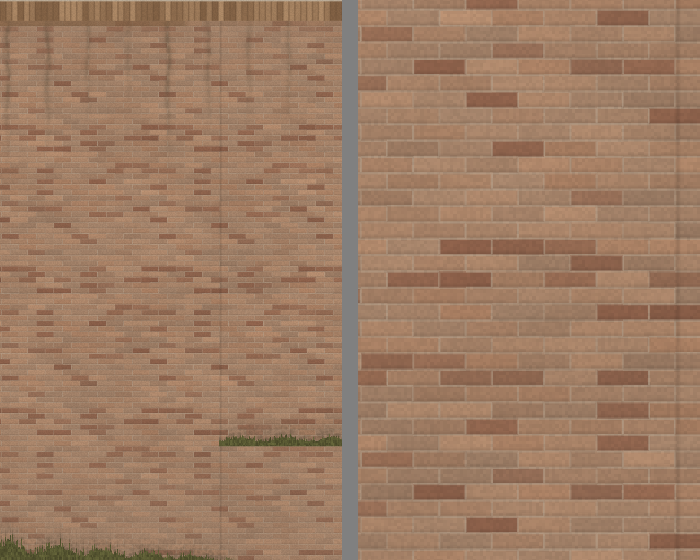
Left, the full canvas; right, a detail of the centre.
This texture is drawn by a WebGL 1 fragment shader. Its source:

```glsl
precision highp float;
// A weathered brick wall in running bond: a soldier course and lip on top,
// rows of bricks whose tones repeat in blocks, water streaks, soot and two
// grass banks. Built from hashed cells, layered sines and cellular noise.
uniform vec2 u_resolution;

// Layout, as fractions of the canvas measured down from the top left
const vec2 BRICKS = vec2(19.58, 102.7);    // bricks across, rows down
const vec2 TONE_REPEAT = vec2(9.0, 26.0);  // bricks and rows per tone block
const vec2 JOINT_HALF = vec2(0.020, 0.070); // half joint, in brick cells
const float BOND_PHASE = 0.08;
const float DARK_SHARE = 0.20;
const float SOLDIERS = 58.0;
const float EDGE_END = 0.0025;
const float SOLDIER_END = 0.037;
const float LIP_END = 0.047;
const float SEAM_X = 0.645;
const float LEDGE_Y = 0.797;               // foot of the right grass bank
const float BLADES = 150.0;

const vec3 PALE = vec3(0.700, 0.545, 0.430);
const vec3 MID = vec3(0.640, 0.475, 0.365);
const vec3 GREY = vec3(0.590, 0.480, 0.395);
const vec3 DARK = vec3(0.535, 0.365, 0.280);
const vec3 MORTAR = vec3(0.675, 0.585, 0.500);
const vec3 SOLDIER_DARK = vec3(0.490, 0.365, 0.255);
const vec3 SOLDIER_PALE = vec3(0.670, 0.530, 0.395);
const vec3 EDGE = vec3(0.720, 0.660, 0.580);
const vec3 STAIN = vec3(0.370, 0.310, 0.240);
const vec3 GRASS_DARK = vec3(0.270, 0.265, 0.150);
const vec3 GRASS_PALE = vec3(0.420, 0.420, 0.240);

float hash(vec2 p) {
  vec3 q = fract(p.xyx * vec3(0.1031, 0.1030, 0.0973));
  q += dot(q, q.yzx + 33.33);
  return fract((q.x + q.y) * q.z);
}

// Distance to the nearest scattered point
float cellular(vec2 p) {
  vec2 cell = floor(p);
  float nearest = 2.0;
  for (int j = -1; j <= 1; j++) {
    for (int i = -1; i <= 1; i++) {
      vec2 c = cell + vec2(float(i), float(j));
      vec2 point = c + vec2(hash(c), hash(c + 71.0));
      nearest = min(nearest, distance(p, point));
    }
  }
  return nearest;
}

// Soft layered blotches in -1..1
float blotch(vec2 p) {
  float a = sin(p.x * 9.0 + 2.0 * sin(p.y * 7.0));
  float b = sin(p.y * 17.0 + 2.5 * sin(p.x * 13.0 + 1.0));
  float c = sin(p.x * 41.0 + p.y * 23.0 + 2.0 * sin(p.y * 37.0));
  return 0.45 * a + 0.35 * b + 0.20 * c;
}

float band(float edge, float x, float px) {
  return smoothstep(edge - 0.5 * px, edge + 0.5 * px, x);
}

vec3 brickWall(vec2 uv, vec2 px) {
  vec2 p = vec2(uv.x, uv.y - LIP_END) * BRICKS;
  p.x += 0.5 * mod(floor(p.y), 2.0) - BOND_PHASE;
  vec2 cell = floor(p);
  vec2 f = fract(p);
  vec2 id = mod(cell, TONE_REPEAT);
  // Tone of each brick
  vec3 col = mix(MID, PALE, hash(id + 3.0));
  col = mix(col, GREY, 0.75 * hash(id + 19.0));
  float dark = step(hash(id + 47.0), DARK_SHARE);
  col = mix(col, DARK, dark * (0.55 + 0.45 * hash(id + 83.0)));
  col *= 0.97 + 0.06 * hash(cell + 131.0);
  // Shadow under the brick, then the pale joint
  col *= 1.0 - 0.09 * smoothstep(0.65, 0.95, f.y);
  vec2 soft = 0.5 * px * BRICKS;
  vec2 joint = 1.0 - smoothstep(JOINT_HALF - soft, JOINT_HALF + soft, min(f, 1.0 - f));
  float wear = 0.40 + 0.45 * hash(floor(p * vec2(2.0, 1.0)) + 7.0);
  return mix(col, MORTAR, max(joint.x, joint.y) * wear);
}

vec3 soldierCourse(vec2 uv, vec2 px) {
  float x = uv.x * SOLDIERS;
  float f = fract(x);
  vec3 col = mix(SOLDIER_DARK, SOLDIER_PALE, hash(vec2(floor(x), 5.0)));
  float soft = px.x * SOLDIERS;
  float joint = 1.0 - smoothstep(0.0, 0.07 + soft, min(f, 1.0 - f));
  return mix(col, SOLDIER_DARK * 0.9, 0.55 * joint);
}

// Water streaks running down from the top
float streaks(vec2 uv) {
  float total = 0.0;
  for (int i = 0; i < 8; i++) {
    float n = float(i);
    float h = hash(vec2(n, 29.0));
    float dx = uv.x - 0.022 - 0.1175 * n - 0.003 * sin(uv.y * 55.0 + n * 2.0);
    float fade = 1.0 - smoothstep(0.05, 0.17 + 0.13 * h, uv.y - LIP_END);
    total += exp(-dx * dx / 0.00007) * fade * (0.4 + 0.6 * h);
  }
  return total;
}

// Grass in x and soot above it in y, for a bank standing on a base line
vec2 grassBank(vec2 uv, float base, float height, float px) {
  float x = uv.x * BLADES;
  float blade = hash(vec2(floor(x), 11.0)) * (1.0 - 0.8 * abs(2.0 * fract(x) - 1.0));
  float top = base - height * (0.65 + 0.2 * sin(uv.x * 47.0) + 0.6 * blade);
  float below = 1.0 - band(base, uv.y, px);
  float specks = 1.0 - smoothstep(0.2, 0.6, cellular(uv * vec2(75.0, 130.0)));
  float soot = exp(-max(top - uv.y, 0.0) / 0.014) * (0.3 + 0.7 * specks);
  return vec2(band(top, uv.y, px), soot) * below;
}

void main() {
  vec2 px = 1.0 / u_resolution;
  vec2 uv = gl_FragCoord.xy * px;
  uv.y = 1.0 - uv.y;
  vec3 col = brickWall(uv, px);

  // Broad weathering and greyer ends of the wall
  float patches = blotch(uv * vec2(1.0, 1.64));
  float ends = 1.0 - smoothstep(0.05, 0.20, uv.y) + smoothstep(0.65, 0.95, uv.y);
  col = mix(col, GREY, 0.28 * ends * (0.7 + 0.5 * patches));
  col *= 1.0 + 0.025 * patches;
  float broken = 1.0 - smoothstep(0.2, 0.9, cellular(uv * vec2(60.0, 75.0)));
  col = mix(col, STAIN, 0.50 * streaks(uv) * (0.35 + 0.65 * broken));
  col *= 1.0 - 0.10 * (1.0 - smoothstep(0.0, 0.003 + px.x, abs(uv.x - SEAM_X)));

  // Lip, soldier course and pale top edge
  float lipLength = 1.0 - 0.7 * smoothstep(0.53, 0.56, uv.x);
  col = mix(col, mix(col, SOLDIER_DARK, 0.65 * lipLength), 1.0 - band(LIP_END, uv.y, px.y));
  col = mix(soldierCourse(uv, px), col, band(SOLDIER_END, uv.y, px.y));
  col = mix(EDGE, col, band(EDGE_END, uv.y, px.y));

  // Grass banks: a tapering one at the foot, a level one on the right
  vec2 foot = grassBank(uv, 1.01, mix(0.043, 0.014, uv.x / 0.69), px.y);
  foot *= 1.0 - smoothstep(0.64, 0.70, uv.x);
  vec2 ledge = grassBank(uv, LEDGE_Y, 0.017, px.y) * band(SEAM_X - 0.004, uv.x, px.x);
  vec2 bank = max(foot, ledge);
  col = mix(col, STAIN, 0.65 * bank.y);
  float tuft = 0.6 * hash(floor(uv * vec2(260.0, 210.0))) + 0.4 * cellular(uv * vec2(90.0, 100.0));
  col = mix(col, mix(GRASS_DARK, GRASS_PALE, tuft), bank.x);

  // Fine grain
  col *= 0.965 + 0.07 * hash(floor(uv * vec2(312.0, 512.0)) + 0.5);
  gl_FragColor = vec4(col, 1.0);
}
```
